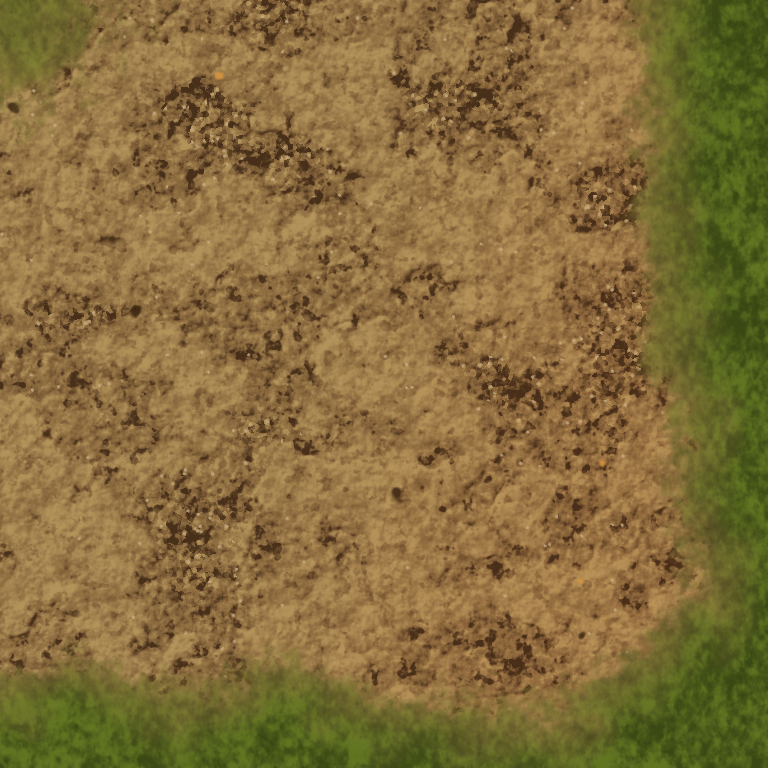
This texture is drawn by a WebGL 1 fragment shader. Its source:

```glsl
precision highp float;
// Bare, clodded soil bordered by grass on the right, the bottom and the top left corner.
// Smooth pale plates stand over rough brown crumbs; cellular domes form the clods, lit from
// the upper left. Grit and pebbles are small cells, and the lawn is layered noise.

uniform vec2 u_resolution;

const vec3 SOIL_DARK = vec3(0.28, 0.185, 0.10);
const vec3 SOIL_MID = vec3(0.545, 0.415, 0.245);
const vec3 SOIL_LIGHT = vec3(0.70, 0.58, 0.355);
const vec3 SOIL_WARM = vec3(1.03, 0.98, 0.96);
const vec3 DRY_GRASS = vec3(0.46, 0.42, 0.19);
const vec3 GRASS_DARK = vec3(0.22, 0.28, 0.075);
const vec3 GRASS_LIGHT = vec3(0.38, 0.46, 0.13);
const vec3 PEBBLE_PALE = vec3(0.78, 0.68, 0.52);
const vec3 PEBBLE_ORANGE = vec3(0.83, 0.58, 0.25);
const vec3 HOLE = vec3(0.19, 0.11, 0.04);
const vec2 LIGHT_STEP = vec2(-0.0020, 0.0026);
const float RELIEF = 4.2;
const float SHADOW_GAIN = 1.5;
const float GRAIN = 1.05;
const float FLECKS = 0.65;
const float GRIT_SCALE = 165.0;

float hash(vec2 p) {
  vec3 q = fract(vec3(p.xyx) * 0.1031);
  q += dot(q, q.yzx + 33.33);
  return fract((q.x + q.y) * q.z);
}

float noise(vec2 p) {
  vec2 i = floor(p), f = fract(p);
  f = f * f * (3.0 - 2.0 * f);
  return mix(mix(hash(i), hash(i + vec2(1.0, 0.0)), f.x),
             mix(hash(i + vec2(0.0, 1.0)), hash(i + 1.0), f.x), f.y);
}

float fbm(vec2 p) {
  float sum = 0.0, gain = 0.55;
  for (int i = 0; i < 3; i++) {
    sum += gain * noise(p);
    p = mat2(1.6, 1.2, -1.2, 1.6) * p + 17.3;
    gain *= 0.55;
  }
  return sum * 0.98;
}

// Distance to the nearest scattered point, and that point's random id.
vec2 cellular(vec2 p) {
  vec2 cell = floor(p), best = vec2(9.0, 0.0);
  for (int y = -1; y <= 1; y++) {
    for (int x = -1; x <= 1; x++) {
      vec2 c = cell + vec2(float(x), float(y));
      vec2 site = c + vec2(hash(c + 5.7), hash(c + 91.3));
      float d = length(site - p);
      if (d < best.x) best = vec2(d, hash(c + 47.1));
    }
  }
  return best;
}

float blob(vec2 p, vec2 center, vec2 size) {
  vec2 d = (p - center) / size;
  return exp(-dot(d, d));
}

float spot(vec2 p, vec2 center, float radius) {
  float wobble = 0.9 * radius * (noise(p * 130.0) - 0.5);
  return 1.0 - smoothstep(0.4 * radius, 1.2 * radius, length(p - center) + wobble);
}

// Crumbly, darker areas where the crust is broken.
float brokenSoil(vec2 p) {
  float m = blob(p, vec2(0.27, 0.86), vec2(0.07, 0.06)) + blob(p, vec2(0.37, 0.79), vec2(0.07, 0.03));
  m += blob(p, vec2(0.79, 0.73), vec2(0.06, 0.05)) + blob(p, vec2(0.82, 0.53), vec2(0.06, 0.11));
  m += blob(p, vec2(0.66, 0.52), vec2(0.06, 0.06)) + blob(p, vec2(0.34, 0.43), vec2(0.03, 0.05));
  m += blob(p, vec2(0.26, 0.29), vec2(0.06, 0.08)) + blob(p, vec2(0.11, 0.59), vec2(0.10, 0.02));
  return m + blob(p, vec2(0.58, 0.88), vec2(0.09, 0.04)) + blob(p, vec2(0.34, 0.98), vec2(0.06, 0.03));
}

// Smooth, pale plates of crust.
float plates(vec2 p) {
  float m = blob(p, vec2(0.40, 0.86), vec2(0.08, 0.06)) + blob(p, vec2(0.22, 0.71), vec2(0.11, 0.08));
  m += blob(p, vec2(0.47, 0.50), vec2(0.08, 0.09)) + blob(p, vec2(0.23, 0.44), vec2(0.06, 0.06));
  m += blob(p, vec2(0.74, 0.95), vec2(0.06, 0.05)) + blob(p, vec2(0.745, 0.81), vec2(0.03, 0.05));
  m += blob(p, vec2(0.68, 0.78), vec2(0.05, 0.03)) + blob(p, vec2(0.68, 0.65), vec2(0.07, 0.05));
  float field = fbm(p * 13.0 + 3.1) + 0.16 * m - 0.12 * brokenSoil(p);
  return smoothstep(0.44, 0.56, field);
}

// Height in x, plate cover in y.
vec2 soilHeight(vec2 p) {
  vec2 q = p + 0.010 * (vec2(noise(p * 60.0), noise(p * 60.0 + 37.0)) - 0.5);
  float clod = cellular(q * 19.0).x, crumb = cellular(q * 52.0).x;
  float plate = plates(q);
  float h = 0.24 * (1.0 - clod * clod) + 0.12 * (1.0 - crumb * crumb) * (1.2 - 0.6 * plate);
  return vec2(h + 0.15 * plate + 0.18 * fbm(p * 65.0), plate);
}

// Positive inside the lawn, in canvas units.
float lawnDepth(vec2 p) {
  float rightEdge = 0.835 + 0.06 * (1.0 - smoothstep(0.25, 0.75, p.y)) + 0.008 * sin(p.y * 31.0);
  float bottomEdge = 0.115 - 0.05 * p.x + 0.045 * blob(p, vec2(0.37, p.y), vec2(0.07, 1.0))
                   + 0.035 * blob(p, vec2(0.10, p.y), vec2(0.05, 1.0));
  float corner = dot(p - vec2(0.81, 0.145), vec2(0.66, -0.75));
  float topLeft = 0.4 * (0.14 - length((p - vec2(0.0, 1.0)) * vec2(1.0, 1.15)));
  float depth = max(max(p.x - rightEdge, bottomEdge - p.y), max(corner, topLeft));
  return depth + 0.06 * (fbm(p * 22.0) - 0.5);
}

vec3 soilColor(vec2 p) {
  vec2 ground = soilHeight(p);
  float slope = ground.x - soilHeight(p + LIGHT_STEP).x;
  float broken = clamp(brokenSoil(p) * (0.2 + 1.5 * fbm(p * 30.0)), 0.0, 1.0) * (1.0 - 0.7 * ground.y);
  float rough = 1.0 - 0.45 * ground.y;
  vec2 grit = cellular(p * GRIT_SCALE);
  float tone = 0.56 + 0.16 * ground.y + 0.9 * (ground.x - 0.45);
  tone += RELIEF * (slope > 0.0 ? slope : SHADOW_GAIN * slope);
  tone += GRAIN * rough * (fbm(p * 135.0) - 0.5) + 0.35 * (fbm(p * 38.0) - 0.5);
  tone -= FLECKS * rough * smoothstep(0.60, 0.74, fbm(p * 80.0 + 9.0));
  tone += broken * (0.9 * (grit.y - 0.5) - 0.24) + 0.2 * rough * (grit.y - 0.5);
  vec3 color = mix(SOIL_DARK, SOIL_MID, smoothstep(-0.35, 0.5, tone));
  color = mix(color, SOIL_LIGHT, smoothstep(0.35, 1.1, tone));
  color *= mix(vec3(1.0), SOIL_WARM, smoothstep(0.5, 1.1, p.x + 0.4 * (1.0 - p.y)));

  // Sparse pale pebbles, mostly where the soil is broken.
  float stone = 1.0 - smoothstep(0.15, 0.55, grit.x);
  color = mix(color, PEBBLE_PALE, 0.75 * stone * step(0.995 - 0.06 * broken, grit.y));

  // Single stones and small holes.
  float stones = spot(p, vec2(0.784, 0.398), 0.007) + spot(p, vec2(0.755, 0.244), 0.006)
               + spot(p, vec2(0.284, 0.902), 0.007);
  float holes = spot(p, vec2(0.177, 0.596), 0.008) + spot(p, vec2(0.518, 0.357), 0.010);
  holes += spot(p, vec2(0.019, 0.861), 0.009) + spot(p, vec2(0.758, 0.172), 0.006);
  return mix(mix(color, PEBBLE_ORANGE, 0.9 * stones), HOLE, 0.8 * holes);
}

vec3 lawnColor(vec2 p, float depth) {
  float tufts = 0.4 * fbm(p * 26.0) + 0.6 * fbm(p * vec2(120.0, 95.0));
  vec3 green = mix(GRASS_DARK, GRASS_LIGHT, smoothstep(0.24, 0.76, tufts));
  vec3 dry = DRY_GRASS * (0.6 + 0.8 * tufts);
  return mix(dry, green, smoothstep(0.0, 0.105, depth + 0.05 * (tufts - 0.5)));
}

void main() {
  vec2 p = gl_FragCoord.xy / u_resolution;
  float depth = lawnDepth(p);
  float cover = smoothstep(-0.025, 0.025, depth + 0.05 * (fbm(p * 75.0) - 0.5));
  gl_FragColor = vec4(mix(soilColor(p), lawnColor(p, depth), cover), 1.0);
}
```
